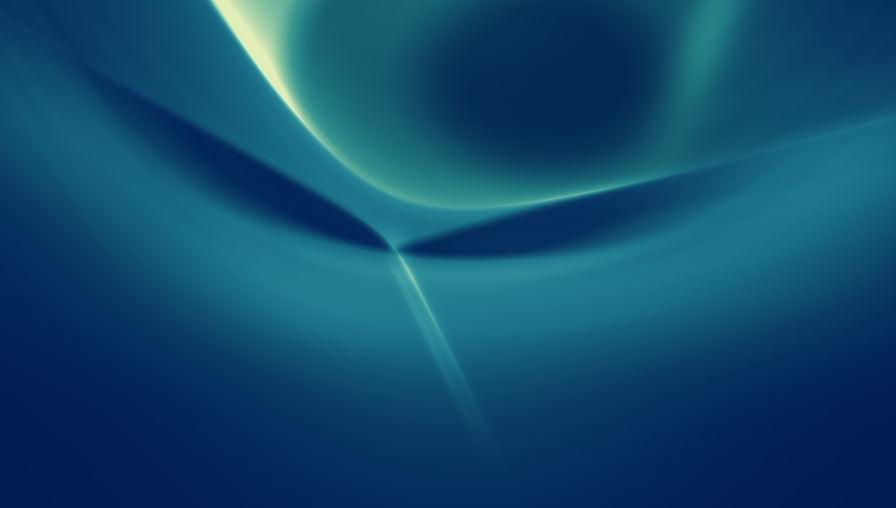
Write a WebGL 2 fragment shader that draws this background.

```glsl
#version 300 es
precision highp float;

uniform vec2 u_resolution;
out vec4 fragColor;

// Scene space: height 1, width ASPECT
const float ASPECT = 1.766;

// Bent curves: corner position, left slope, right slope, corner softness
const vec2 BOWL_CORNER = vec2(0.725, 0.456);
const vec2 BOWL_SLOPES = vec2(-1.585, 0.285);
const float BOWL_ROUND = 0.2;
const vec2 STEM_CORNER = vec2(0.775, 0.545);
const vec2 STEM_SLOPES = vec2(-0.55, -2.1);
const float STEM_ROUND = 0.04;
const vec2 CRADLE_BOTTOM = vec2(0.925, 0.493);
const vec2 JUNCTION = vec2(0.785, 0.515);
const float WEDGE_SLOPE = 0.29;

const float FILAMENT_STRENGTH = 0.22;
const float LENS_LEVEL = 1.0;

// Colours from deep shade to highlight
const int STEPS = 8;
const vec3 RAMP[STEPS] = vec3[STEPS](
  vec3(0.00, 0.07, 0.29), vec3(0.01, 0.15, 0.35),
  vec3(0.04, 0.24, 0.40), vec3(0.07, 0.35, 0.47),
  vec3(0.12, 0.48, 0.56), vec3(0.21, 0.59, 0.62),
  vec3(0.46, 0.75, 0.69), vec3(0.82, 0.93, 0.79));

float hash(float n) { return fract(sin(n * 127.1) * 43758.5453); }

float noise(float x) {
  float i = floor(x);
  return mix(hash(i), hash(i + 1.0), smoothstep(0.0, 1.0, x - i));
}

float bump(float x, float center, float width) {
  float d = (x - center) / width;
  return exp(-d * d);
}

float glow(vec2 p, vec2 center, vec2 radii, float angle) {
  float c = cos(angle), s = sin(angle);
  vec2 q = mat2(c, -s, s, c) * (p - center) / radii;
  return exp(-dot(q, q));
}

// Signed distance above a smooth bend between two slopes
float bendDistance(vec2 p, vec2 corner, vec2 slopes, float softness) {
  float d = p.x - corner.x;
  float h = sqrt(d * d + softness * softness);
  float mean = 0.5 * (slopes.x + slopes.y);
  float turn = 0.5 * (slopes.y - slopes.x);
  float slope = mean + turn * d / h;
  return (p.y - corner.y - mean * d - turn * h) / sqrt(1.0 + slope * slope);
}

float cradleDistance(vec2 p) {
  float e = p.x - CRADLE_BOTTOM.x, e2 = e * e;
  float slope = e + 1.2 * e * e2;
  return (p.y - CRADLE_BOTTOM.y - 0.5 * e2 - 0.3 * e2 * e2) / sqrt(1.0 + slope * slope);
}

// Light below the cradle
float lowerLight(vec2 p, float cradle) {
  float light = 0.45 + 2.5 * glow(p, vec2(1.0, 0.44), vec2(0.68, 0.17), 0.0);
  light += 1.3 * glow(p, vec2(0.9, 0.23), vec2(0.5, 0.3), 0.0);
  light += 2.2 * glow(p, vec2(0.3, 0.63), vec2(0.48, 0.16), -0.55);
  light += 0.9 * glow(p, vec2(0.05, 0.85), vec2(0.4, 0.35), 0.0);
  light += 3.2 * glow(p, vec2(1.66, 0.68), vec2(0.42, 0.2), 0.3);
  light += 0.8 * bump(cradle, -0.035, 0.022) * bump(p.x, 0.93, 0.4);
  return light;
}

// Light inside the upper bowl
float bowlLight(vec2 p, float rim) {
  float disc = length((p - vec2(1.07, 0.85)) / vec2(0.29, 0.23));
  float light = mix(1.1, 2.7, smoothstep(0.5, 1.12, disc));
  float halo = length(p - vec2(0.83, 0.86));
  light += 2.3 * smoothstep(0.21, 0.31, halo) * (1.0 - smoothstep(0.62, 0.9, p.x));
  light += 0.7 * glow(p, vec2(0.88, 1.0), vec2(0.2, 0.12), 0.0);
  light += 1.7 * glow(p, vec2(1.41, 0.97), vec2(0.23, 0.055), 1.2);
  light -= 1.2 * glow(p, vec2(1.8, 1.02), vec2(0.3, 0.18), 0.0);
  float width = mix(0.085, 0.035, smoothstep(0.75, 1.2, p.x));
  float fade = 1.0 - smoothstep(0.95, 1.45, p.x);
  return light + (0.5 + 2.1 * fade) * exp(-max(rim, 0.0) / width);
}

vec3 ramp(float light) {
  float t = clamp(light, 0.0, float(STEPS) - 1.001);
  int i = int(t);
  return mix(RAMP[i], RAMP[i + 1], t - float(i));
}

void main() {
  vec2 p = gl_FragCoord.xy / u_resolution * vec2(ASPECT, 1.0);
  float rim = bendDistance(p, BOWL_CORNER, BOWL_SLOPES, BOWL_ROUND);
  float stem = bendDistance(p, STEM_CORNER, STEM_SLOPES, STEM_ROUND);
  float cradle = cradleDistance(p);
  float wedge = p.y - JUNCTION.y - WEDGE_SLOPE * (p.x - JUNCTION.x);

  // Layer the lower glow, dark lenses, sheet and bowl
  float light = lowerLight(p, cradle);
  float soft = 0.012 + 0.06 * smoothstep(0.15, 0.6, abs(p.x - 0.85));
  float lens = LENS_LEVEL + 0.4 * smoothstep(0.8, 1.0, p.x) + 1.8 * smoothstep(1.1, 1.55, p.x);
  light = mix(light, lens, smoothstep(-soft, soft, cradle));
  float sheet = 1.6 + 2.0 * smoothstep(0.0, 0.7, p.x) + 0.8 * exp(-abs(rim) / 0.035);
  light = mix(light, sheet, smoothstep(-0.018, 0.012, min(stem, wedge)));
  float inside = smoothstep(-0.012, 0.012 + 0.02 * smoothstep(1.2, 1.7, p.x), rim);
  light = mix(light, bowlLight(p, rim), inside);

  // Bright ridges, twin stem strands and crossing
  float rimShine = 0.4 + 1.5 * bump(p.x, 0.55, 0.09) + 1.6 * bump(p.x, 1.18, 0.13);
  light += rimShine * exp(-abs(rim) / 0.007);
  float stemShine = 0.35 + 1.3 * bump(p.x, 0.79, 0.1);
  stemShine *= 1.0 - smoothstep(0.85, 1.05, p.x);
  light += stemShine * exp(-abs(stem) / 0.006);
  float tail = smoothstep(0.52, 0.43, p.y) * smoothstep(0.03, 0.35, p.y);
  light += tail * (0.5 * bump(stem, -0.025, 0.009) + 0.45 * bump(stem, -0.012, 0.018));
  light += 0.8 * glow(p, JUNCTION, vec2(0.025, 0.04), 0.4);

  // Fine filaments follow the curves
  float strands = noise(rim * 45.0 + p.x * 2.0) + noise(cradle * 60.0 + p.x * 3.0) - 1.0;
  light += FILAMENT_STRENGTH * strands * exp(-abs(cradle) / 0.2);

  vec3 color = ramp(light);
  color *= mix(vec3(1.0), vec3(1.08, 1.0, 0.91), inside * (1.0 - smoothstep(1.3, 1.7, p.x)));
  fragColor = vec4(color, 1.0);
}
```
